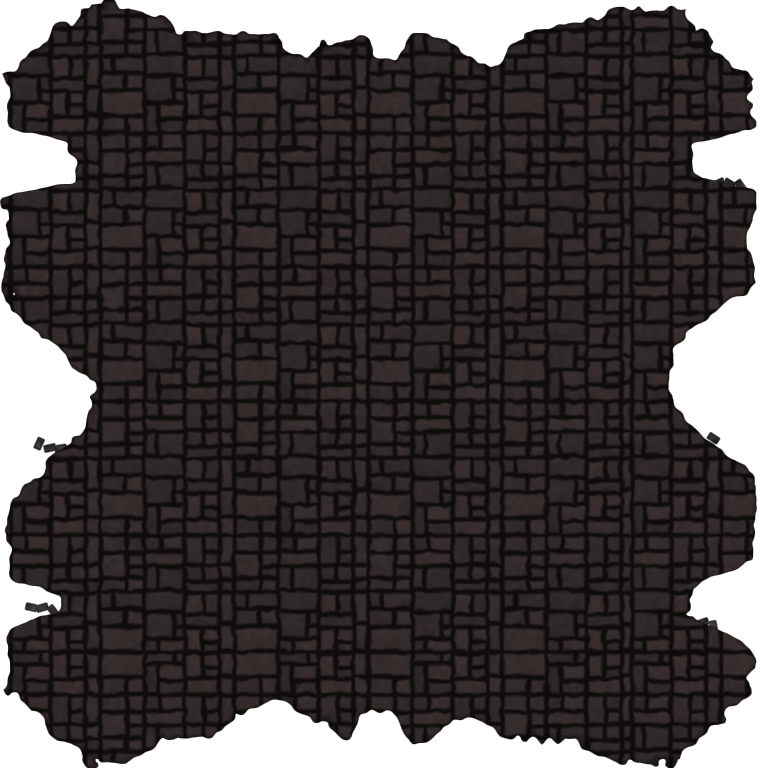
Write a Shadertoy shader that draws this texture.

```glsl
// A dark ashlar stone floor with a broken outline on white.
// One square tile of columns, courses and splits repeats across the floor;
// the outline is the canvas border eaten by smooth bays and jagged noise.

const vec3 JOINT = vec3(0.060, 0.046, 0.046);
const vec3 COOL_STONE = vec3(0.172, 0.153, 0.153);
const vec3 WARM_STONE = vec3(0.222, 0.178, 0.174);
const vec3 RUBBLE = vec3(0.23, 0.22, 0.22);
const float TILE = 0.1745;
const vec2 ORIGIN = vec2(0.3626, 0.348);
const vec2 SEAM = vec2(0.823, 0.849);

// Tile layout: column edges, course ends per column, split of each course (0 = whole)
const float COLUMN[5] = float[](0.0, 0.30, 0.56, 0.67, 1.0);
const float COURSE[28] = float[](
    0.12, 0.23, 0.41, 0.57, 0.77, 1.0, 1.0,
    0.22, 0.34, 0.43, 0.59, 0.69, 0.88, 1.0,
    0.22, 0.33, 0.43, 0.66, 0.86, 1.0, 1.0,
    0.13, 0.32, 0.42, 0.55, 0.68, 0.87, 1.0);
const float SPLIT[28] = float[](
    0.4, 0.0, 0.32, 0.0, 0.73, 0.35, 0.0,
    0.55, 0.52, 0.0, 0.55, 0.0, 0.5, 0.0,
    0.0, 0.0, 0.0, 0.0, 0.0, 0.0, 0.0,
    0.6, 0.6, 0.6, 0.3, 0.57, 0.0, 0.6);

float hash(vec2 p) {
    vec3 h = fract(p.xyx * vec3(0.1031, 0.1030, 0.0973));
    h += dot(h, h.yzx + 33.33);
    return fract((h.x + h.y) * h.z);
}

float noise(vec2 p) {
    vec2 i = floor(p), f = fract(p);
    f *= f * (3.0 - 2.0 * f);
    return mix(mix(hash(i), hash(i + vec2(1, 0)), f.x),
               mix(hash(i + vec2(0, 1)), hash(i + 1.0), f.x), f.y);
}

// Stone holding tile point q, as (low corner, high corner)
vec4 stoneBox(vec2 q) {
    int col = int(q.x > COLUMN[1]) + int(q.x > COLUMN[2]) + int(q.x > COLUMN[3]);
    int k = col * 7;
    float start = 0.0;
    for (int i = 0; i < 6 && q.y >= COURSE[k]; i++) start = COURSE[k++];
    vec4 box = vec4(COLUMN[col], start, COLUMN[col + 1], COURSE[k]);
    if (SPLIT[k] > 0.0) {
        float cut = mix(box.x, box.z, SPLIT[k]);
        float mid = mix(box.y, box.w, 0.55);
        if (q.x < cut) box.z = cut;
        else {
            box.x = cut;
            if (box.w - box.y > 0.185) {      // tall right-hand parts break in two
                if (q.y < mid) box.w = mid; else box.y = mid;
            }
        }
    }
    return box;
}

// Distance to the inside of a rounded box, positive within
float insideBox(vec2 p, vec2 halfSize, float radius) {
    vec2 d = abs(p) - halfSize + radius;
    return radius - length(max(d, 0.0)) - min(max(d.x, d.y), 0.0);
}

vec3 floorColor(vec2 p) {
    vec2 wobble = vec2(noise(p * 95.0), noise(p * 95.0 + 40.0)) - 0.5;
    vec2 w = p + wobble * 0.0035;
    vec2 t = (w - ORIGIN) / TILE;
    if (w.x > SEAM.x) t.x += 0.37;            // border strips are offset
    if (w.y > SEAM.y) t.y -= 0.19;
    vec2 q = fract(t);
    vec4 box = stoneBox(q);
    vec2 centre = 0.5 * (box.xy + box.zw);
    float d = insideBox(q - centre, 0.5 * (box.zw - box.xy), 0.025);
    vec2 seam = abs(w - SEAM) / TILE;
    d = min(d, min(seam.x, seam.y));

    float tone = 0.8 * hash(centre * 311.0) + 0.2 * hash(floor(t) + centre * 57.0);
    vec3 stone = mix(COOL_STONE, WARM_STONE, tone);
    float grain = 0.6 * noise(p * 130.0) + 0.4 * noise(p * 380.0);
    stone *= 0.88 + 0.24 * grain;
    stone *= 1.0 + 0.08 * (centre.y - q.y) / (box.w - box.y);
    float wear = 0.008 * (noise(p * 60.0) - 0.5);
    return mix(JOINT, stone, smoothstep(0.003, 0.031, d + wear));
}

// Bay along an edge: b = (centre, half width, flat fraction, depth)
float bay(float t, vec4 b) {
    return b.w * (1.0 - smoothstep(b.z, 1.0, abs(t - b.x) / b.y));
}

// Signed distance into the floor from its broken outline
float outline(vec2 p, float width) {
    float left = bay(p.y, vec4(0.211, 0.047, 0.5, 0.085)) + bay(p.y, vec4(0.523, 0.15, 0.05, 0.112))
        + bay(p.y, vec4(0.784, 0.039, 0.1, 0.072));
    float right = bay(p.y, vec4(0.208, 0.044, 0.4, 0.072)) + bay(p.y, vec4(0.495, 0.137, 0.2, 0.105))
        + bay(p.y, vec4(0.784, 0.059, 0.25, 0.081));
    float top = bay(p.x, vec4(0.48, 0.35, 0.5, 0.04)) + bay(p.x, vec4(0.39, 0.035, 0.1, 0.02))
        + bay(p.x, vec4(0.503, 0.036, 0.2, 0.024)) + bay(p.x, vec4(0.632, 0.06, 0.05, 0.035));
    float bottom = bay(p.x, vec4(0.48, 0.33, 0.8, 0.028)) + bay(p.x, vec4(0.362, 0.1, 0.05, 0.047))
        + bay(p.x, vec4(0.492, 0.042, 0.4, 0.031)) + bay(p.x, vec4(0.605, 0.052, 0.1, 0.031));
    vec2 far = vec2(width, 1.0) - p;
    vec2 sides = min(p - vec2(left, top), far - vec2(right, bottom));
    vec2 corner = min(p, far);
    float d = min(min(sides.x, sides.y) - 0.009, (corner.x + corner.y - 0.112) * 0.707);
    return d + 0.02 * (noise(p * 42.0) - 0.5) + 0.010 * (noise(p * 95.0) - 0.5);
}

// Three loose chips around a point
float chips(vec2 p, vec2 centre) {
    float d = -1.0;
    for (float i = 0.0; i < 3.0; i++) {
        float a = 6.28 * hash(centre * 90.0 + i);
        vec2 r = p - centre - vec2(0.014 * (i - 1.0), 0.008 * sin(a));
        r = mat2(cos(a), sin(a), -sin(a), cos(a)) * r;
        d = max(d, insideBox(r, vec2(0.008, 0.005), 0.002));
    }
    return d;
}

void mainImage(out vec4 fragColor, in vec2 fragCoord) {
    float pixel = 1.0 / iResolution.y;
    vec2 p = vec2(fragCoord.x, iResolution.y - fragCoord.y) * pixel;   // y runs down
    float width = iResolution.x * pixel;

    float rubble = max(chips(p, vec2(0.055, 0.789)), chips(p, vec2(0.065, 0.585)));
    rubble = max(rubble, max(chips(p, vec2(0.95, 0.235)), chips(p, vec2(0.915, 0.575))));
    rubble = max(rubble, chips(p, vec2(0.915, 0.808)));
    vec3 chip = RUBBLE * (0.5 + 0.7 * noise(p * 160.0)) * smoothstep(-0.002, 0.003, rubble);
    vec3 color = mix(vec3(1.0), chip, smoothstep(-pixel, pixel, rubble));

    float d = outline(p, width);
    vec3 ground = floorColor(p) * mix(0.6, 1.0, smoothstep(0.0, 0.008, d));
    color = mix(color, ground, clamp(d / max(fwidth(d), 1e-5) + 0.5, 0.0, 1.0));
    fragColor = vec4(color, 1.0);
}
```
